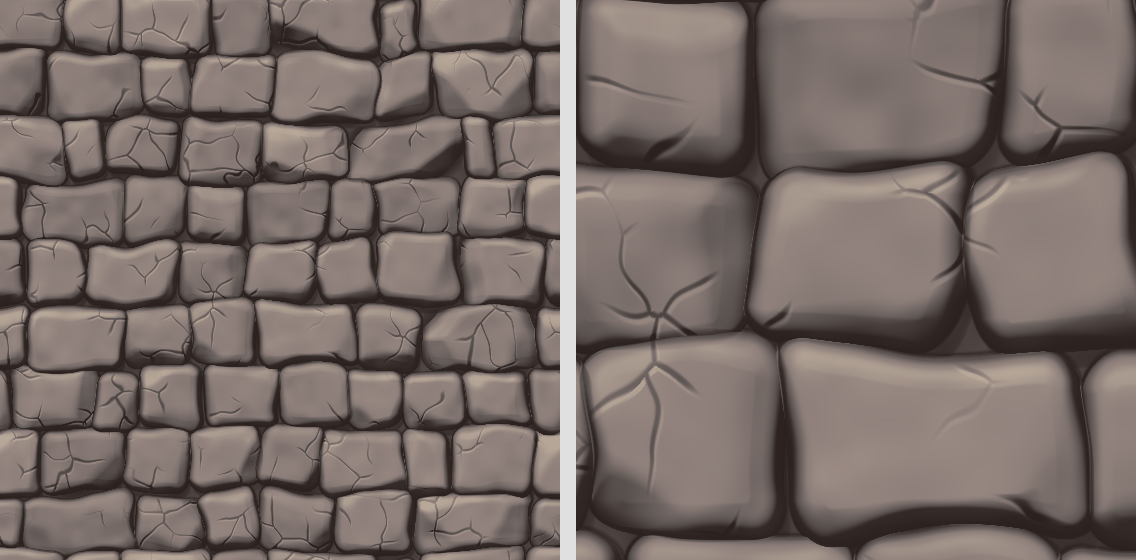
Left, the full canvas; right, a detail of the centre.
This texture is drawn by a three.js fragment shader. Its source:

```glsl
varying vec2 vUv;

const float ROWS = 9.0;
const vec3 CREVICE = vec3(0.17, 0.13, 0.12);
const vec3 SHADED = vec3(0.38, 0.35, 0.34);
const vec3 STONE = vec3(0.57, 0.51, 0.49);
const vec3 SUNLIT = vec3(0.72, 0.66, 0.60);

struct Surface {
  float height;
  float crease;
  float depth;
  float lift;
  vec2 grain;
};

float hash(vec2 p) {
  vec3 q = fract(p.xyx * vec3(0.1031, 0.1030, 0.0973));
  q += dot(q, q.yzx + 33.33);
  return fract((q.x + q.y) * q.z);
}

float noise(vec2 p, float period) {
  vec2 cell = floor(p);
  vec2 f = fract(p);
  f = f * f * (3.0 - 2.0 * f);
  vec2 a = mod(cell, period);
  vec2 b = mod(cell + 1.0, period);
  return mix(mix(hash(a), hash(vec2(b.x, a.y)), f.x),
             mix(hash(vec2(a.x, b.y)), hash(b), f.x), f.y);
}

float softMin(float a, float b, float k) {
  float h = max(k - abs(a - b), 0.0) / k;
  return min(a, b) - 0.25 * h * h * k;
}

float roundedBox(vec2 p, vec2 extent, float radius) {
  vec2 d = abs(p) - extent + radius;
  return length(max(d, 0.0)) + min(max(d.x, d.y), 0.0) - radius;
}

// Uneven vertical joints, wrapping around the row
float joint(float index, float row, float count) {
  float jitter = 0.64 * (hash(vec2(mod(index, count), row + 41.0)) - 0.5);
  return (index + 0.5 + jitter) * ROWS / count;
}

// Chiselled top: a tilted plane cut by random facets
float chisel(vec2 q, vec2 extent, float seed) {
  vec2 tilt = vec2(hash(vec2(seed, 1.0)), hash(vec2(seed, 2.0))) - 0.5;
  float top = 0.19 + dot(q, tilt) * 0.16;
  for (int i = 0; i < 5; i++) {
    float k = float(i);
    float angle = 1.2566 * (k + hash(vec2(seed, k + 3.0)));
    vec2 dir = vec2(cos(angle), sin(angle));
    float start = dot(abs(dir), extent) * mix(0.32, 0.8, hash(vec2(seed, k + 9.0)));
    float slope = mix(0.25, 0.65, hash(vec2(seed, k + 15.0)));
    top = softMin(top, 0.19 + slope * (start - dot(q, dir)), 0.035);
  }
  return top;
}

// Highest stone at p, with the gap to the next one below it
Surface wall(vec2 p) {
  Surface s = Surface(0.0, 0.0, -0.04, 0.0, p);
  float second = -0.2;
  for (int j = -1; j <= 1; j++) {
    float rowLine = floor(p.y) + float(j);
    float row = mod(rowLine, ROWS);
    float count = 7.0 + floor(2.4 * hash(vec2(row, 5.0)));
    float base = floor(p.x * count / ROWS - 0.5);
    for (int i = -1; i <= 1; i++) {
      float index = base + float(i);
      float left = joint(index, row, count);
      float right = joint(index + 1.0, row, count);
      float seed = 91.7 * hash(vec2(mod(index, count), row) + 7.0);
      vec2 extent = vec2(0.5 * (right - left), 0.5) + 0.005;
      vec2 q = p - vec2(left + right, 2.0 * rowLine + 1.0) * 0.5;
      if (max(abs(q.x) - extent.x, abs(q.y) - extent.y) > 0.25) continue;
      vec2 grain = q + seed * vec2(1.3, 2.1);
      q.y += 0.1 * (hash(vec2(seed, 21.0)) - 0.5);
      q.x += 0.24 * q.y * (hash(vec2(seed, 22.0)) - 0.5);
      q += 0.13 * (vec2(noise(grain * 2.1, 512.0), noise(grain * 2.1 + 31.0, 512.0)) - 0.5);
      float depth = -roundedBox(q, extent, min(0.2, 0.7 * extent.x));
      float edge = clamp(depth / 0.17, 0.0, 1.0);
      float rim = 0.19 * sqrt(edge * (2.0 - edge)) + 5.0 * min(depth, 0.0);
      float lift = hash(vec2(seed, 23.0));
      float height = 0.1 * lift + softMin(rim, chisel(q, extent, seed), 0.04);
      height += 0.025 * edge * noise(grain * 3.0, 512.0);
      if (height > s.height) {
        second = s.height;
        s = Surface(height, 0.0, depth, lift, grain);
      } else {
        second = max(second, height);
      }
    }
  }
  s.crease = s.height - second;
  return s;
}

// Broken, tapering cracks along warped cell borders
float crack(vec2 p) {
  float strength = smoothstep(0.48, 0.72, noise(p * 1.9 + 13.0, 512.0));
  p = p * 1.7 + 0.35 * vec2(noise(p * 4.0, 512.0), noise(p * 4.0 + 57.0, 512.0));
  vec2 first = vec2(8.0), next = vec2(8.0);
  for (int y = -1; y <= 1; y++) for (int x = -1; x <= 1; x++) {
    vec2 cell = floor(p) + vec2(x, y);
    vec2 r = cell + vec2(hash(cell), hash(cell + 17.3)) - p;
    if (dot(r, r) < dot(first, first)) { next = first; first = r; }
    else if (dot(r, r) < dot(next, next)) next = r;
  }
  float border = dot(0.5 * (first + next), normalize(next - first));
  return strength * (1.0 - smoothstep(0.008, 0.018 + 0.03 * strength, border));
}

vec3 stoneColour(float shade) {
  vec3 colour = mix(CREVICE, SHADED, smoothstep(0.0, 0.38, shade));
  colour = mix(colour, STONE, smoothstep(0.3, 0.64, shade));
  return mix(colour, SUNLIT, smoothstep(0.6, 0.9, shade));
}

void main() {
  vec2 p = vUv * ROWS - vec2(0.0, 0.1);
  p.y += 0.2 * (noise(p, ROWS) - 0.5);

  // Relief lit from above
  float e = 0.016;
  Surface s = wall(p);
  vec2 slope = vec2(wall(p + vec2(e, 0.0)).height, wall(p + vec2(0.0, e)).height) - s.height;
  vec3 normal = normalize(vec3(-slope / e, 1.0));
  float shade = dot(normal, normalize(vec3(-0.2, 0.62, 0.76))) - 0.17;
  shade = max(shade, 0.1) * mix(0.86, 1.1, s.lift);

  // Crevices and shadows cast by raised stones
  float above = wall(p + vec2(-0.04, 0.12)).height;
  shade *= 1.0 - 0.4 * smoothstep(0.03, 0.2, above - s.height);
  shade *= mix(0.4, 1.0, smoothstep(-0.03, 0.12, s.depth));
  shade *= mix(0.5, 1.0, smoothstep(0.0, 0.12, s.crease));

  // Cracks with a lit lower lip, then mottling
  float inside = smoothstep(0.02, 0.09, s.depth);
  float groove = crack(s.grain);
  float lip = crack(s.grain + vec2(-0.012, 0.03));
  shade += inside * (0.13 * lip * (1.0 - groove) - 0.3 * groove);
  shade += 0.07 * (noise(s.grain * 5.0, 512.0) - 0.5);

  gl_FragColor = vec4(stoneColour(shade), 1.0);
}
```
